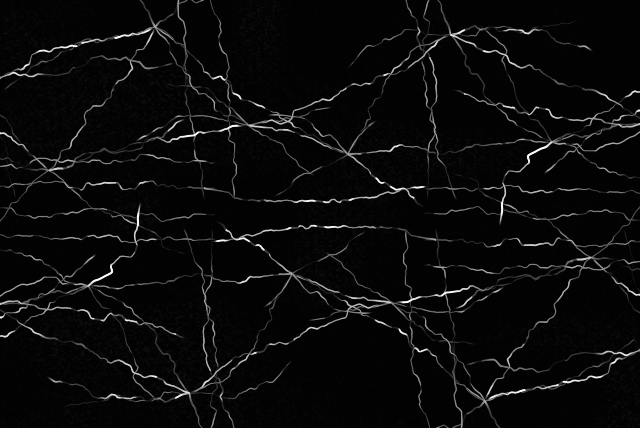
A WebGL 2 fragment shader for this texture:

```glsl
#version 300 es
precision highp float;
// Black marble crossed by thin, broken white veins.
// Scattered nodes are linked by jagged paths and throw out side arms, with
// steep and level veins between; a half turn about the centre repeats them all.

uniform vec2 u_resolution;
out vec4 fragColor;

float hash(float n) {
    return fract(sin(n * 12.9898 + 4.137) * 43758.547);
}

float hash2(vec2 c) {
    return fract(sin(dot(c, vec2(127.1, 311.7))) * 43758.547);
}

// Smooth 1D noise; a larger flatness makes plateaus joined by sudden jogs.
float noise(float x, float seed, float flatness) {
    float cell = floor(x);
    float blend = smoothstep(flatness, 1.0 - flatness, x - cell);
    return mix(hash(cell + seed), hash(cell + 1.0 + seed), blend);
}

float noise2(vec2 p) {
    vec2 c = floor(p), f = p - c;
    f = f * f * (3.0 - 2.0 * f);
    return mix(mix(hash2(c), hash2(c + vec2(1, 0)), f.x),
               mix(hash2(c + vec2(0, 1)), hash2(c + vec2(1, 1)), f.x), f.y);
}

// Sideways shift of a vein at distance s along it, pinned at both ends.
float path(float s, float len, float seed) {
    float ends = min(1.0, 14.0 * min(s, len - s));
    float bow = 0.09 * (hash(seed) - 0.5) * sin(3.14159 * s / len);
    float sway = 0.026 * (noise(s * 8.0, seed + 3.0, 0.0) - 0.5);
    float jog = 0.02 * (noise(s * 24.0, seed + 7.0, 0.3) - 0.5);
    float crumble = 0.006 * (noise(s * 80.0, seed + 11.0, 0.15) - 0.5);
    return bow + ends * (sway + jog + crumble);
}

// Brightness of one vein running from a to b.
float vein(vec2 p, vec2 a, vec2 b, float seed, float strength) {
    float len = distance(a, b);
    vec2 dir = (b - a) / len;
    float s = dot(p - a, dir);
    float t = dot(p - a, vec2(-dir.y, dir.x));
    if (s < 0.0 || s > len || abs(t) > 0.09) return 0.0;

    float shift = path(s, len, seed);
    float slope = (path(s + 0.002, len, seed) - shift) / 0.002;
    float dist = abs(t - shift) * inversesqrt(1.0 + slope * slope);

    // Bright dashes, short breaks and slow fading along the vein
    float bead = noise(s * 36.0, seed + 17.0, 0.2);
    float breaks = smoothstep(0.1, 0.3, noise(s * 52.0, seed + 29.0, 0.1));
    float fade = mix(0.3, 1.0, smoothstep(0.1, 0.5, noise(s * 9.0, seed + 23.0, 0.0)));
    float swell = exp(-s * 45.0);
    float width = 0.0007 + strength * (0.0006 + 0.0012 * bead + 0.0006 * swell);
    float soft = max(0.0012, 0.6 / u_resolution.y);
    float line = 1.0 - smoothstep(width - soft, width + soft, dist);
    float tone = strength * fade * mix(0.25, 1.0, breaks) * (0.45 + 0.7 * bead);
    return line * max(tone, 0.8 * strength * swell) * smoothstep(0.0, 0.02, len - s);
}

vec2 node(float i) {
    vec2 jitter = vec2(hash(i + 51.0), hash(i + 83.0)) - 0.5;
    return vec2(0.23 * i - 0.625, 0.26 + 0.17 * sin(2.2 * i - 1.0)) + 0.06 * jitter;
}

float network(vec2 p) {
    // A long level vein borders the empty middle
    float v = vein(p, vec2(-0.27, 0.06), vec2(0.26, 0.065), 640.0, 0.9);
    // Steep veins in pairs, and level ones running in from the side
    for (int n = 0; n < 4; n++) {
        float j = float(n);
        float x = (n < 2 ? -0.33 : 0.19) + 0.07 * mod(j, 2.0);
        float strength = mix(0.5, 0.85, hash(j + 31.0));
        v = max(v, vein(p, vec2(x, 0.52), vec2(x + 0.06, 0.03), 700.0 + 29.0 * j, strength));
        v = max(v, vein(p, vec2(-0.78, 0.11 - 0.05 * j), vec2(-0.24, 0.12 - 0.06 * j),
                        900.0 + 41.0 * j, 1.25 - strength));
    }
    for (int n = -2; n < 7; n++) {
        float i = float(n);
        vec2 here = node(i);
        // Links to the next two nodes
        for (int k = 1; k < 3; k++) {
            float seed = 100.0 + 37.0 * i + 411.0 * float(k);
            float strength = mix(0.55, 0.8, hash(seed + 1.0)) + 0.2 * float(k - 1);
            v = max(v, vein(p, here, node(i + float(k)), seed, strength));
        }
        // Side arms, longer when level and shorter beside the empty middle
        for (int k = 0; k < 4; k++) {
            float seed = 1500.0 + 53.0 * i + 613.0 * float(k);
            float angle = 0.8 + 1.571 * float(k) + 1.3 * (hash(seed + 2.0) - 0.5);
            vec2 dir = vec2(cos(angle), 0.75 * sin(angle));
            float reach = mix(0.22, 0.5, hash(seed + 4.0)) * (0.7 + 0.4 * abs(dir.x));
            reach *= mix(0.55, 1.0, smoothstep(0.1, 0.35, abs(here.x)));
            float strength = mix(0.4, 1.0, hash(seed + 6.0));
            v = max(v, vein(p, here, here + dir * reach, seed, strength));
        }
    }
    return v;
}

void main() {
    vec2 p = (gl_FragCoord.xy - 0.5 * u_resolution) / u_resolution.y;
    float veins = max(network(p), network(-p));

    // Barely visible dust gathered in patches
    float patches = smoothstep(0.45, 0.85, noise2(p * 7.0 + 20.0));
    float grain = pow(noise2(p * 230.0 + 90.0), 3.0);
    float dust = grain * (0.012 + 0.04 * patches);

    float shade = min(0.006 + dust + veins, 0.97);
    fragColor = vec4(vec3(shade), 1.0);
}
```
